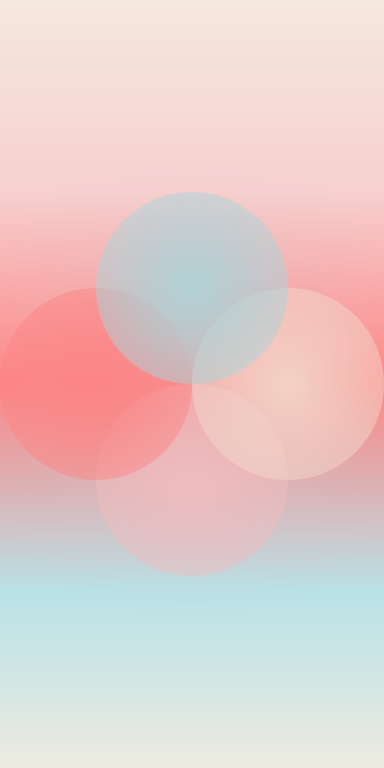
This background is drawn by a Shadertoy shader. Its source:

```glsl
#define RADIUS 0.25
#define SPREAD 0.25
#define CORE_ALPHA 0.90
#define RIM_ALPHA 0.48
#define HALO_RADIUS 0.62
#define HALO_ALPHA 0.30

const vec3 CREAM = vec3(0.960, 0.910, 0.870);
const vec3 BLUSH = vec3(0.967, 0.815, 0.815);
const vec3 CORAL = vec3(1.000, 0.510, 0.510);
const vec3 AQUA  = vec3(0.725, 0.885, 0.905);
const vec3 IVORY = vec3(0.930, 0.920, 0.880);
const vec3 HAZE  = vec3(0.820, 0.750, 0.760);

// Linear blend of t between two gradient stops
float ramp(float start, float end, float t) {
    return clamp((t - start) / (end - start), 0.0, 1.0);
}

// Vertical gradient; depth runs from 0 at the top to 1 at the bottom
vec3 sky(float depth) {
    vec3 color = mix(CREAM, BLUSH, ramp(0.0, 0.25, depth));
    color = mix(color, CORAL, ramp(0.25, 0.50, depth));
    color = mix(color, AQUA, ramp(0.50, 0.77, depth));
    return mix(color, IVORY, ramp(0.77, 1.0, depth));
}

// Translucent disc, denser at its core than at its rim
vec3 addDisc(vec3 base, vec2 p, vec2 center, vec3 tint, float pixel) {
    float dist = length(p - center);
    float coverage = 1.0 - smoothstep(-pixel, pixel, dist - RADIUS);
    float alpha = mix(CORE_ALPHA, RIM_ALPHA, min(dist / RADIUS, 1.0));
    return mix(base, tint, alpha * coverage);
}

void mainImage(out vec4 fragColor, in vec2 fragCoord) {
    vec2 p = (fragCoord - 0.5 * iResolution.xy) / iResolution.x;
    float pixel = 0.75 / iResolution.x;
    vec3 color = sky(1.0 - fragCoord.y / iResolution.y);

    // Soft haze behind the discs
    float halo = max(1.0 - length(p) / HALO_RADIUS, 0.0);
    color = mix(color, HAZE, HALO_ALPHA * halo);

    // Discs from back to front: bottom, right, left, top
    vec2 directions[4] = vec2[4](vec2(0, -1), vec2(1, 0), vec2(-1, 0), vec2(0, 1));
    vec3 tints[4] = vec3[4](
        vec3(0.940, 0.740, 0.750),
        vec3(0.950, 0.850, 0.800),
        vec3(0.990, 0.520, 0.520),
        vec3(0.660, 0.835, 0.855));
    for (int i = 0; i < 4; i++) {
        color = addDisc(color, p, SPREAD * directions[i], tints[i], pixel);
    }

    fragColor = vec4(color, 1.0);
}
```
